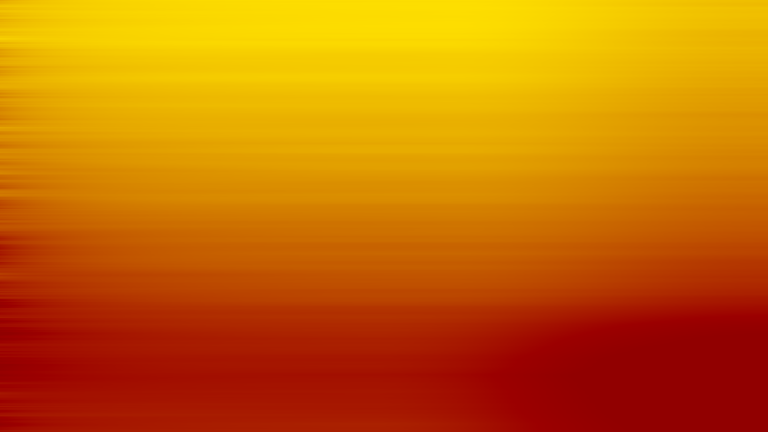
Give the GLSL for this background, as a Shadertoy shader.

```glsl
// Horizontal motion-blurred glow, from deep red below to bright yellow above.

const float HEAT_STOPS[9] = float[9](0.12, 0.07, 0.17, 0.345, 0.50, 0.635, 0.725, 0.83, 0.89);
const vec3 EMBER_RED = vec3(0.61, 0.0, 0.0);
const vec3 HEAT_GAIN = vec3(0.44, 1.0, 0.0);

float hash(vec2 p) {
    vec3 q = fract(vec3(p.xyx) * 0.1031);
    q += dot(q, q.yzx + 33.33);
    return fract((q.x + q.y) * q.z);
}

// Smooth value noise in -1..1
float noise(vec2 p) {
    vec2 cell = floor(p);
    vec2 f = fract(p);
    f = f * f * (3.0 - 2.0 * f);
    float low = mix(hash(cell), hash(cell + vec2(1.0, 0.0)), f.x);
    float high = mix(hash(cell + vec2(0.0, 1.0)), hash(cell + vec2(1.0, 1.0)), f.x);
    return 2.0 * mix(low, high, f.y) - 1.0;
}

// Layers of long streaks, each thinner and fainter than the last
float streaks(vec2 uv, float rows, float stretch) {
    float sum = 0.0;
    float weight = 0.5;
    for (int i = 0; i < 4; i++) {
        sum += weight * noise(vec2(uv.x * stretch + float(i) * 17.0, uv.y * rows));
        rows *= 2.1;
        weight *= 0.75;
    }
    return sum;
}

// Vertical heat profile, interpolated between evenly spaced stops
float verticalHeat(float y) {
    float s = clamp(y, 0.0, 1.0) * 8.0;
    int i = min(int(s), 7);
    return mix(HEAT_STOPS[i], HEAT_STOPS[i + 1], s - float(i));
}

// Heat lost toward the left and right sides
float sideCooling(vec2 uv) {
    float leftBand = 0.12 + 0.10 * exp(-pow((uv.y - 0.45) / 0.22, 2.0));
    float left = leftBand * exp(-uv.x / 0.13) * smoothstep(0.0, 0.3, uv.y + 0.08);
    float right = 0.14 * smoothstep(0.58, 1.0, uv.x);
    float lowerRight = 0.13 * smoothstep(0.48, 0.82, uv.x) * (1.0 - smoothstep(0.17, 0.36, uv.y));
    return left + right + lowerRight;
}

vec3 heatColor(float heat) {
    return clamp(EMBER_RED + HEAT_GAIN * max(heat, -0.09), 0.0, 1.0);
}

void mainImage(out vec4 fragColor, in vec2 fragCoord) {
    vec2 uv = fragCoord / iResolution.xy;

    // Broad glow
    float heat = verticalHeat(uv.y) - sideCooling(uv);

    // Soft long streaks, with sharper ones along the left edge
    float calm = mix(0.35, 1.0, smoothstep(0.0, 0.25, heat));
    heat += 0.035 * calm * streaks(uv, 22.0, 2.0);
    float edge = 0.11 * exp(-uv.x / 0.035) + 0.035 * exp(-uv.x / 0.22);
    heat += edge * streaks(uv + vec2(0.0, 3.0), 45.0, 3.0);

    fragColor = vec4(heatColor(heat), 1.0);
}
```
